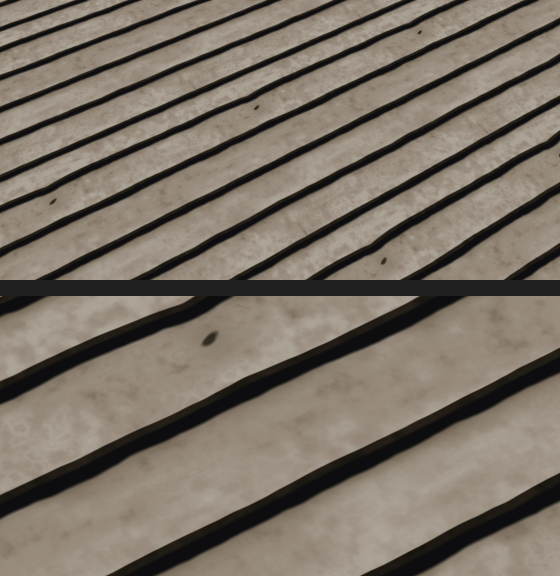
Top, the full canvas; bottom, a detail of the centre.
Write a WebGL 1 fragment shader that draws this texture.

```glsl
precision highp float;

uniform vec2 u_resolution;

// Perspective: lengths in canvas heights, set sizes in ground units
const vec2 VANISHING_POINT = vec2(6.77, 3.318);
const float SET_WIDTH = 0.505;
const float SET_LENGTH = 0.0409;
const float FIRST_GAP = 2.209;
const float SHEAR = 1.526;
const float LENGTH_PHASE = 9.18;

// Five planks per set: gaps at 0 and at these fractions
const vec4 GAPS = vec4(0.21, 0.428, 0.63, 0.837);
const float FACE_WIDTH = 0.017;
const float SHADOW_WIDTH = 0.021;
const float WARP = 0.018;
const vec2 KNOT = vec2(0.0, 0.085);

const vec3 ASH = vec3(0.675, 0.645, 0.595);
const vec3 TAUPE = vec3(0.59, 0.54, 0.485);
const vec3 UMBER = vec3(0.44, 0.39, 0.32);
const vec3 STAIN = vec3(0.36, 0.31, 0.235);
const vec3 FACE = vec3(0.13, 0.11, 0.08);
const vec3 SHADOW = vec3(0.05, 0.052, 0.057);

float hash(vec2 p) {
  vec3 q = fract(vec3(p.xyx) * 0.1031);
  q += dot(q, q.yzx + 33.33);
  return fract((q.x + q.y) * q.z);
}

// Value noise that wraps once per unit of p
float noise(vec2 p, vec2 cells) {
  p *= cells;
  vec2 i = floor(p);
  vec2 f = p - i;
  f = f * f * (3.0 - 2.0 * f);
  vec2 a = mod(i, cells);
  vec2 b = mod(i + 1.0, cells);
  return mix(mix(hash(a), hash(vec2(b.x, a.y)), f.x),
             mix(hash(vec2(a.x, b.y)), hash(b), f.x), f.y);
}

float fbm(vec2 p, vec2 cells) {
  float sum = 0.0;
  float amplitude = 0.533;
  for (int i = 0; i < 4; i++) {
    sum += amplitude * noise(p, cells);
    cells *= 2.0;
    amplitude *= 0.5;
  }
  return sum;
}

void main() {
  // Project the canvas onto the ground; ground.x runs along the planks
  vec2 pos = gl_FragCoord.xy / u_resolution.y;
  float depth = 1.0 / (VANISHING_POINT.y - pos.y);
  float slant = (VANISHING_POINT.x - pos.x) * depth;
  vec2 ground;
  ground.y = (FIRST_GAP - slant) / SET_WIDTH;
  ground.x = depth / SET_LENGTH + SHEAR * ground.y - LENGTH_PHASE;
  float pixel = depth * length(vec2(1.0, slant)) / (SET_WIDTH * u_resolution.y);

  // Find the plank and its two borders
  float across = fract(ground.y + WARP * (fbm(ground, vec2(5.0, 4.0)) - 0.5));
  float start = 0.0;
  float end = 1.0;
  float plank = 0.0;
  for (int i = 0; i < 4; i++) {
    if (GAPS[i] <= across) {
      start = GAPS[i];
      plank += 1.0;
    } else {
      end = min(end, GAPS[i]);
    }
  }
  float below = across - start;
  float above = end - across;
  float t = below / (end - start);

  // Weathered wood: broad blotches, streaks, grit and pits
  float rough = (plank == 1.0 || plank == 2.0) ? 0.45 : 1.0;
  float blotch = fbm(ground + 0.37, vec2(5.0, 7.0)) - 0.5;
  float streak = fbm(ground, vec2(7.0, 34.0)) - 0.5;
  float grit = fbm(ground + 0.19, vec2(40.0, 36.0)) - 0.5;
  float patches = smoothstep(0.4, 0.65, fbm(ground + 0.61, vec2(8.0, 9.0)));
  float pits = smoothstep(0.04, 0.22, grit) * patches * rough;
  float tone = 0.58 + 0.30 * (t - 0.5) + 0.06 * (hash(vec2(plank, 7.0)) - 0.5);
  tone += 0.65 * blotch + 0.32 * streak + (0.35 + 0.5 * rough) * grit - 0.32 * pits;
  vec3 color = mix(UMBER, TAUPE, smoothstep(0.0, 0.5, tone));
  color = mix(color, ASH, smoothstep(0.45, 0.95, tone));

  // Warm stain along the shaded border
  float damp = smoothstep(0.35, 0.75, fbm(vec2(ground.x, plank * 0.2), vec2(6.0, 5.0)));
  float rim = exp(-max(below - SHADOW_WIDTH, 0.0) / 0.016);
  color = mix(color, STAIN, rim * (0.3 + 0.6 * damp));

  // Knot with a dull halo and a small dark crack
  vec2 k = fract(ground - KNOT + 0.5) - 0.5;
  k.x *= 1.28;
  k += 0.02 * vec2(streak, blotch);
  float halo = exp(-dot(k, k) / 0.0022);
  color = mix(color, STAIN, 0.45 * halo * (0.7 + 1.5 * grit));
  float crack = length(vec2(k.x * 0.45, k.y + 0.3 * k.x));
  color = mix(color, FACE, 0.85 * smoothstep(0.013, 0.005, crack));

  // Uneven shadow on the plank, then the side face of the plank above
  float ragged = fbm(vec2(ground.x, plank * 0.2 + 0.1), vec2(9.0, 5.0)) - 0.5;
  float shade = below - SHADOW_WIDTH - 0.014 * ragged - 0.008 * halo;
  color = mix(SHADOW, color, smoothstep(-pixel, pixel + 0.005, shade));
  vec3 side = FACE * (0.95 + 0.7 * grit);
  side = mix(SHADOW, side, smoothstep(-0.002, 0.006, above));
  float faceEdge = above - FACE_WIDTH - 0.003 * streak;
  color = mix(side, color, smoothstep(-pixel, pixel, faceEdge));

  gl_FragColor = vec4(color, 1.0);
}
```
